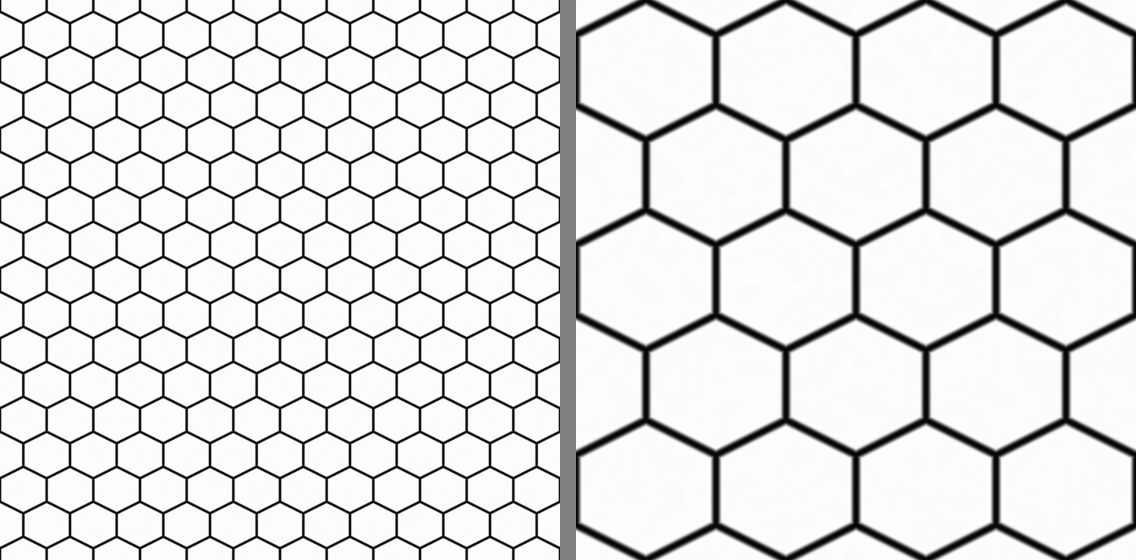
Left, the full canvas; right, a detail of the centre.
Reproduce this pattern procedurally as a Shadertoy shader.

```glsl
#define COLUMNS 12.0
#define ROW_PAIRS 8.0
#define LINE_WIDTH 0.053
#define EDGE_SOFTNESS 0.02
#define PAPER vec3(0.996)
#define INK vec3(0.03)
#define GRAIN_CELLS 192.0
#define GRAIN_AMOUNT 0.012

// One cell is 1 wide and 1 high; a pair of staggered rows spans 1.5.
const vec2 PERIOD = vec2(1.0, 1.5);

float hash(vec2 p) {
    p = mod(p, GRAIN_CELLS);
    return fract(sin(dot(p, vec2(12.9898, 78.233))) * 43758.5453);
}

// Value noise that wraps at the canvas borders
float grainNoise(vec2 p) {
    vec2 i = floor(p);
    vec2 f = fract(p);
    f = f * f * (3.0 - 2.0 * f);
    float low = mix(hash(i), hash(i + vec2(1.0, 0.0)), f.x);
    float high = mix(hash(i + vec2(0.0, 1.0)), hash(i + vec2(1.0, 1.0)), f.x);
    return mix(low, high, f.y);
}

// Distance to the sides of a pointed-top hexagon, positive inside
float hexInside(vec2 p) {
    p = abs(p);
    return min(0.5 - p.x, (1.0 - p.x - 2.0 * p.y) / sqrt(5.0));
}

// Offset from the nearest centre on a rectangular lattice
vec2 latticeOffset(vec2 p, vec2 centre) {
    return (fract((p - centre) / PERIOD + 0.5) - 0.5) * PERIOD;
}

void mainImage(out vec4 fragColor, in vec2 fragCoord) {
    vec2 uv = fragCoord / iResolution.xy;
    vec2 p = uv * vec2(COLUMNS, ROW_PAIRS) * PERIOD;

    // Two interleaved lattices form the honeycomb
    float evenRows = hexInside(latticeOffset(p, vec2(0.5, 0.0)));
    float oddRows = hexInside(latticeOffset(p, vec2(0.0, 0.75)));
    float edgeDistance = max(evenRows, oddRows);

    // Soft ink outline
    float pixel = COLUMNS / min(iResolution.x, iResolution.y);
    float blur = max(EDGE_SOFTNESS, 0.7 * pixel);
    float halfWidth = 0.5 * LINE_WIDTH;
    float line = 1.0 - smoothstep(halfWidth - blur, halfWidth + blur, edgeDistance);

    // Faint paper grain
    vec3 paper = PAPER - GRAIN_AMOUNT * grainNoise(uv * GRAIN_CELLS);
    fragColor = vec4(mix(paper, INK, line), 1.0);
}
```
